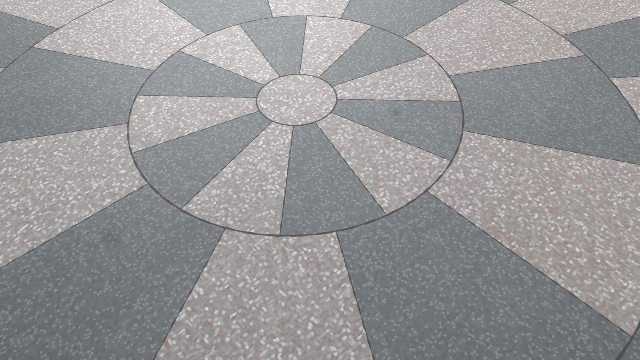
Write a Shadertoy shader that draws this texture.

```glsl
// Radial terrazzo paving seen in perspective: a disc and three rings of wedges.
// The view is projected onto the ground, split into polar sectors, then
// filled with cellular stone chips, dark joints and a soft glare from the back.

const float TAU = 6.2831853;
const float DISC_R = 0.247;
const float INNER_R = 1.0;
const float OUTER_R = 2.0;

float hash(vec2 p) {
    p = fract(p * vec2(0.1031, 0.1137));
    p += dot(p, p.yx + 33.33);
    return fract((p.x + p.y) * p.x * 17.31);
}

// View position (height units, centred) to ground position
vec2 toGround(vec2 view) {
    vec2 u = view - vec2(-0.0648, 0.2269);
    float depth = 1.0 - dot(u, vec2(-0.013, 0.873));
    return vec2(2.22 * u.x - 0.168 * u.y, 3.49 * u.y) / depth;
}

// x: nearest seed distance, y: random value of that cell
vec2 cellular(vec2 p) {
    vec2 cell = floor(p), best = vec2(9.0, 0.0);
    for (int j = -1; j <= 1; j++)
    for (int i = -1; i <= 1; i++) {
        vec2 c = cell + vec2(i, j);
        vec2 seed = c + vec2(hash(c), hash(c + 57.3));
        float d = length(p - seed);
        if (d < best.x) best = vec2(d, hash(c + 19.7));
    }
    return best;
}

// Slow mottling from layered sines
float mottling(vec2 p) {
    return (sin(p.x * 3.1 + 1.7 * sin(p.y * 2.3))
          + sin(p.y * 5.3 + 1.3 * sin(p.x * 4.1))
          + 0.6 * sin(p.x * 9.0 - p.y * 7.0)) / 2.6;
}

float blob(vec2 p, vec2 center, float size) {
    vec2 d = (p - center) / size;
    return exp(-dot(d, d));
}

// x: alternating wedge flag, y: ground distance to the nearest spoke
vec2 wedges(float turn, float r, float count, float shift) {
    float t = turn * count - shift;
    float spoke = abs(fract(t + 0.5) - 0.5) * TAU / count * r;
    return vec2(mod(floor(t), 2.0), spoke);
}

float joint(float dist, float halfWidth, float pixel) {
    return 1.0 - smoothstep(halfWidth - 0.5 * pixel, halfWidth + 0.6 * pixel, dist);
}

// Pale aggregate: irregular chips of mixed size, mostly white, a few red
vec3 paleStone(vec2 g, float pixel, float light, float warmth) {
    const float FREQ = 52.0;
    vec2 bent = g * FREQ + 0.3 * sin(g.yx * FREQ * 1.7);
    vec2 chip = cellular(bent);
    vec2 grit = cellular(bent * 1.73 + 11.0);
    float detail = 1.0 - 0.7 * smoothstep(0.5, 2.0, pixel * FREQ);
    float body = 1.0 - smoothstep(0.2, 0.65, chip.x);
    float tone = body * (0.24 * chip.y * chip.y - 0.02) - 0.045 + 0.07 * (grit.y - 0.5);
    float red = step(0.2, chip.y) * step(chip.y, 0.28) * body;
    vec3 color = vec3(light) + vec3(0.011, -0.004, -0.007) * warmth;
    return color + detail * (tone + red * vec3(0.03, -0.05, -0.05));
}

// Dark aggregate: fine grain with faint pale flecks
vec3 darkStone(vec2 g, float pixel, float light) {
    const float FREQ = 75.0;
    vec2 grain = cellular(g * FREQ);
    float detail = 1.0 - 0.7 * smoothstep(0.6, 2.5, pixel * FREQ);
    float fleck = step(0.75, grain.y) * (1.0 - smoothstep(0.1, 0.5, grain.x));
    float tone = 0.06 * (grain.y - 0.5) + 0.09 * fleck - 0.01;
    return vec3(light) + vec3(-0.012, 0.001, 0.011) + detail * tone;
}

void mainImage(out vec4 fragColor, in vec2 fragCoord) {
    vec2 view = (fragCoord - 0.5 * iResolution.xy) / iResolution.y;
    vec2 ground = toGround(view);
    float pixel = 0.5 * length(fwidth(ground));
    float r = length(ground);
    float turn = (atan(ground.y, ground.x) + 0.0297) / TAU;

    // Wedge layout of each ring
    vec2 wedge = wedges(turn, r, 12.0, 0.0);
    if (r > INNER_R) wedge = wedges(turn, r, 12.0, 0.5);
    if (r > OUTER_R) {
        wedge = wedges(turn, r, 24.0, 0.5);
        wedge.x = 1.0 - wedge.x;
    }
    if (r < DISC_R) wedge = vec2(0.0, 1.0);

    // Light falls off toward the viewer and the right edge
    float height = view.y + 0.5;
    float glare = blob(view, vec2(-0.22, 0.56), 0.5);
    float shade = 0.03 * smoothstep(0.45, 0.95, abs(view.x));
    float mottle = 0.01 * mottling(ground * 1.5);
    float paleLight = 0.605 + 0.10 * height + 0.15 * glare + mottle;
    float darkLight = 0.455 + 0.11 * height + 0.12 * glare + mottle - shade;
    float warmth = 0.7 + 0.9 * smoothstep(-0.2, 0.7, view.x);

    vec3 color = mix(paleStone(ground, pixel, paleLight, warmth),
                     darkStone(ground, pixel, darkLight), wedge.x);

    // Small worn stains
    float stain = blob(view, vec2(-0.58, -0.16), 0.02) + blob(view, vec2(0.21, 0.188), 0.013);
    color -= 0.06 * stain;

    // Thin joints with slightly ragged edges
    float ragged = 0.0012 * sin(r * 91.0 + 2.0 * sin(turn * 340.0));
    float rings = min(abs(r - DISC_R), min(abs(r - INNER_R), abs(r - OUTER_R)));
    float seam = max(joint(wedge.y + ragged, 0.0025, pixel),
                     joint(rings + ragged, 0.0045, pixel));
    color = mix(color, vec3(0.28, 0.275, 0.275) + 0.12 * glare, 0.8 * seam);

    fragColor = vec4(clamp(color, 0.0, 1.0), 1.0);
}
```
